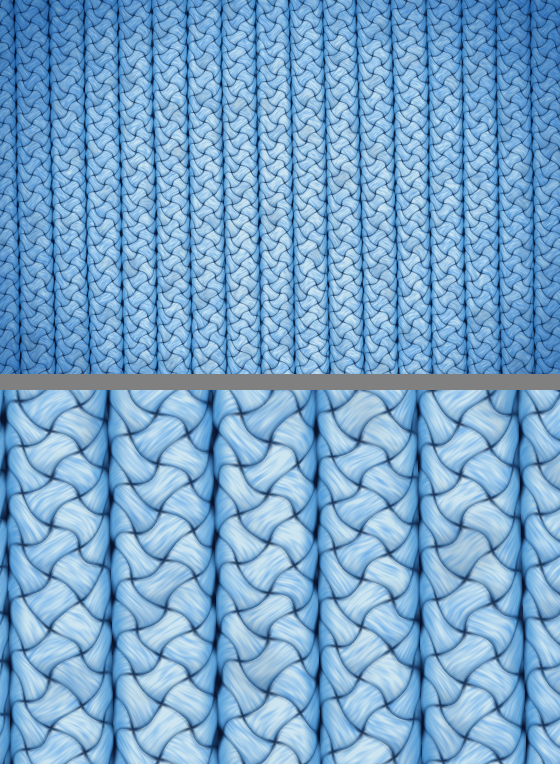
Top, the full canvas; bottom, a detail of the centre.
Give the GLSL for this texture, as a Shadertoy shader.

```glsl
// Vertical blue braided ropes laid side by side, with woven strands and fine fibres.

const float PITCH = 0.0613;       // rope width, share of canvas width
const float FIRST_GAP = 0.026;    // top end of the first gap
const float LEAN = 0.0108;        // sideways drift from top to bottom
const float STITCHES = 22.0;      // braid repeats down the canvas
const float WRAP = 1.75;          // braid columns per radian around a rope

const vec3 INK = vec3(0.03, 0.07, 0.16);
const vec3 NAVY = vec3(0.09, 0.25, 0.43);
const vec3 BLUE = vec3(0.20, 0.51, 0.76);
const vec3 SKY = vec3(0.42, 0.65, 0.86);
const vec3 PALE = vec3(0.66, 0.79, 0.88);
const vec3 SLATE = vec3(0.36, 0.49, 0.61);

vec2 hash2(vec2 p) {
    vec3 q = fract(vec3(p.xyx) * vec3(0.1031, 0.1030, 0.0973));
    q += dot(q, q.yzx + 33.33);
    return fract((q.xx + q.yz) * q.zy);
}

float gradientNoise(vec2 p) {
    vec2 i = floor(p), f = fract(p);
    vec2 w = f * f * f * (f * (f * 6.0 - 15.0) + 10.0);
    vec4 d;
    for (int k = 0; k < 4; k++) {
        vec2 corner = vec2(k & 1, k >> 1);
        d[k] = dot(hash2(i + corner) * 2.0 - 1.0, f - corner);
    }
    return mix(mix(d.x, d.y, w.x), mix(d.z, d.w, w.x), w.y);
}

// Finds the topmost strand of a plain weave.
// Returns its height and its lead over the next strand; outputs cell and local axes.
vec2 weave(vec2 q, out vec2 cell, out vec2 local) {
    vec2 base = floor(q + 0.5);
    float best = -9.0, second = -9.0;
    for (int y = -1; y <= 1; y++)
    for (int x = -1; x <= 1; x++) {
        vec2 c = base + vec2(x, y);
        vec2 d = q - c;
        vec2 axes = mod(c.x + c.y, 2.0) < 0.5 ? d : d.yx;   // along, across
        float h = 1.0 - dot(axes * axes, vec2(0.8, 2.7));
        if (h > best) {
            second = best;
            best = h;
            cell = c;
            local = axes;
        } else {
            second = max(second, h);
        }
    }
    return vec2(best, best - second);
}

// Fine threads running along one strand, slightly bowed.
float fibres(vec2 local, vec2 seed) {
    float bowed = local.y + 0.22 * local.x * local.x;
    float coarse = gradientNoise(vec2(local.x * 1.6, bowed * 8.0) + seed * 61.0);
    float fine = gradientNoise(vec2(local.x * 2.5, bowed * 16.0) + seed * 97.0);
    return coarse + 0.9 * fine;
}

vec3 ropes(vec2 p) {
    // Rope layout with a gentle lean and sway
    float r = (p.x - FIRST_GAP - LEAN * (1.0 - p.y)) / PITCH;
    r += 0.10 * gradientNoise(vec2(r * 0.35, p.y * 2.5 + 7.0));
    float id = floor(r);
    float s = fract(r) * 2.0 - 1.0;
    vec2 ropeSeed = hash2(vec2(id + 40.0, 5.0));

    // Braid coordinates wrapped around the rope
    float twist = (ropeSeed.x - 0.5) * 0.7 + 0.5 * gradientNoise(vec2(id * 3.7, p.y * 3.0));
    float u = asin(s * 0.96) * WRAP + twist;
    float v = p.y * STITCHES + ropeSeed.y * 5.0 - 0.25 * s * s;
    v += 0.5 * gradientNoise(vec2(id * 5.3, p.y * 4.0));
    vec2 q = vec2(v + 0.5 * u, v - 0.5 * u);
    q += 0.2 * vec2(gradientNoise(q * 0.9 + id * 17.0), gradientNoise(q * 0.9 - id * 13.0));

    vec2 cell, local;
    vec2 top = weave(q, cell, local);
    vec2 seed = hash2(cell + vec2(id * 31.0 + 200.0, 300.0));

    // Strand tone: broad light, strand variation, fibres and upper-side highlight
    vec2 centre = (p - vec2(0.51, 0.44)) * vec2(1.0, 0.8);
    float radius = length(centre);
    float glow = 1.0 - smoothstep(0.10, 0.60, radius);
    float lift = (q.x + q.y - cell.x - cell.y) * 0.5;
    float tone = 0.27 + 0.62 * glow + 0.45 * (seed.x - 0.5);
    tone += 1.15 * fibres(local, seed) + 0.45 * lift + 0.35 * (top.x - 0.6);
    vec3 col = mix(SKY, PALE, clamp(tone, -0.5, 1.4));
    float wear = smoothstep(0.0, 0.5, gradientNoise(p * vec2(24.0, 16.0)) + 0.25 * (seed.y - 0.5));
    float shade = smoothstep(0.05, 0.6, -lift) * (0.4 + 0.6 * seed.y);
    col = mix(col, SLATE, clamp(0.25 * wear + 0.65 * shade, 0.0, 0.8));

    // Round sides, seams and the pinholes where strands tuck under
    float side = abs(s);
    col = mix(col, BLUE, 0.7 * smoothstep(0.62, 0.97, side));
    float seam = 1.0 - smoothstep(0.0, 0.32, top.y);
    float depth = 1.0 - smoothstep(0.15, 0.75, top.x);
    float under = smoothstep(0.25, -0.35, lift);
    col = mix(col, BLUE * 0.9, 0.3 * under * (1.0 - smoothstep(0.1, 0.7, top.y)));
    col = mix(col, NAVY, seam * (0.18 + 0.42 * under + 0.35 * depth));
    col = mix(col, INK, 0.6 * seam * depth * depth);

    // Scalloped dark gap between neighbouring ropes
    float edge = side + 0.16 * (0.7 - top.x) + 0.07 * gradientNoise(vec2(id * 9.0 + s, p.y * 60.0));
    col = mix(col, NAVY, 0.8 * smoothstep(0.89, 0.99, edge));
    col = mix(col, INK, smoothstep(0.95, 1.03, edge));

    // Bright middle; deeper, more saturated corners
    float corner = smoothstep(0.34, 0.68, radius);
    return col * mix(vec3(1.06), vec3(0.50, 0.70, 0.84), corner);
}

void mainImage(out vec4 fragColor, in vec2 fragCoord) {
    vec3 sum = vec3(0.0);
    for (int k = 0; k < 4; k++) {
        vec2 offset = vec2(k & 1, k >> 1) * 0.5 - 0.25;
        sum += ropes((fragCoord + offset) / iResolution.xy);
    }
    fragColor = vec4(sum * 0.25, 1.0);
}
```
